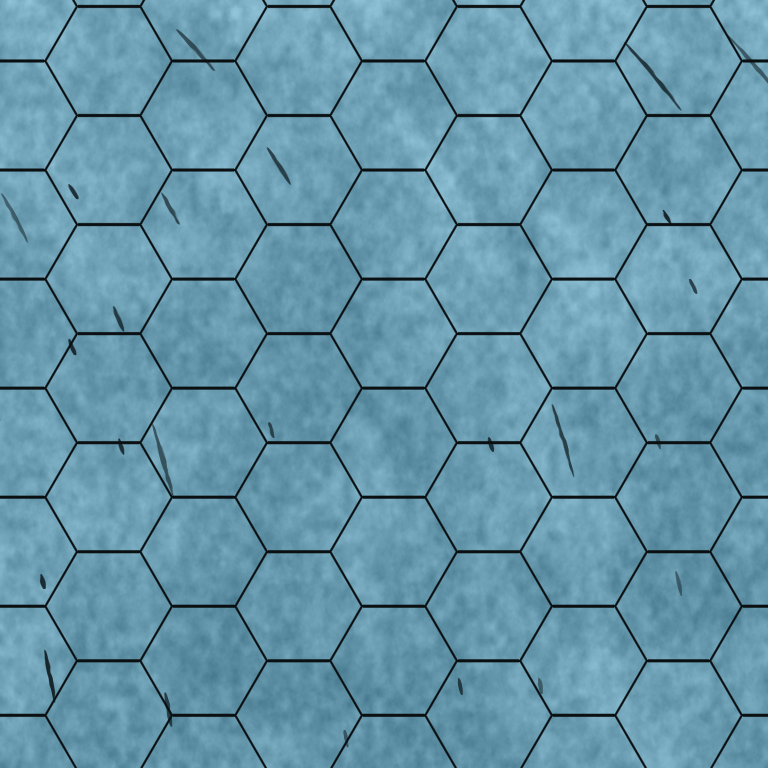
A Shadertoy shader for this pattern:

```glsl
float hash(vec2 p) {
    vec3 q = fract(p.xyx * vec3(0.1031, 0.1030, 0.0973));
    q += dot(q, q.yzx + 33.33);
    return fract((q.x + q.y) * q.z);
}

float noise(vec2 p) {
    vec2 i = floor(p), f = fract(p);
    f = f * f * (3.0 - 2.0 * f);
    return mix(mix(hash(i), hash(i + vec2(1, 0)), f.x),
               mix(hash(i + vec2(0, 1)), hash(i + vec2(1, 1)), f.x), f.y);
}

float fbm(vec2 p) {
    float sum = 0.0, gain = 0.5;
    for (int i = 0; i < 4; i++) {
        sum += gain * noise(p);
        p = mat2(1.6, 1.2, -1.2, 1.6) * p + 7.3;
        gain *= 0.5;
    }
    return sum / 0.9375;
}

// Coverage of the joints between flat-topped hexagons
float hexJoints(vec2 uv, float aa) {
    const vec2 pitch = vec2(0.1428, 0.142);
    const vec2 period = vec2(1.73205, 1.0);
    vec2 p = (uv - vec2(0.1415, 0.9206)) / pitch;
    vec2 a = mod(p + 0.5 * period, period) - 0.5 * period;
    vec2 b = mod(p, period) - 0.5 * period;
    vec2 cell = abs(dot(a, a) < dot(b, b) ? a : b);
    float slanted = dot(cell, vec2(0.866025, 0.5));
    float edge = (0.5 - max(cell.y, slanted)) * pitch.y;
    float halfWidth = cell.y > slanted ? 0.0020 : 0.0014;
    return 1.0 - smoothstep(halfWidth - aa, halfWidth + aa, edge);
}

// Broken scratches along curved lanes; lane.x runs across them, lane.y down
float scratches(vec2 lane, float slope, float aa) {
    float cover = 0.0;
    float ragged = noise(lane * vec2(260.0, 120.0));
    for (int i = 0; i < 11; i++) {
        for (int j = 0; j < 6; j++) {
            vec2 id = vec2(i, j) + 3.0;
            if (hash(id + 41.0) > 0.55) continue;
            float size = hash(id + 17.0);
            float halfLength = 0.010 + 0.075 * size * size * size;
            float across = -0.06 + 0.125 * (float(i) + 0.6 * hash(vec2(i, 91)))
                         + 0.03 * (hash(id + 63.0) - 0.5);
            float along = (float(j) + 0.2 + 0.6 * hash(id + 29.0)) / 6.0;
            float t = (lane.y - along) / halfLength;
            float taper = sqrt(max(0.0, 1.0 - t * t));
            float dist = abs(lane.x - across) / sqrt(1.0 + slope * slope);
            float halfWidth = taper * (0.0015 + 0.0022 * ragged);
            float mark = 1.0 - smoothstep(halfWidth - aa, halfWidth + aa, dist);
            cover = max(cover, mark * smoothstep(0.0, 0.4, taper) * mix(0.5, 1.0, hash(id + 75.0)));
        }
    }
    return cover;
}

void mainImage(out vec4 fragColor, in vec2 fragCoord) {
    vec2 uv = fragCoord / iResolution.y;
    float aa = 0.8 / iResolution.y;

    // Lanes lean strongly at the top and straighten downwards
    float depth = 1.0 - uv.y;
    float bend = exp(-2.95 * depth);
    vec2 lane = vec2(uv.x - 0.12 * depth + 0.322 * bend, depth);
    float slope = 0.12 + 0.95 * bend;

    // Mottled blue glaze with pale smears along the lanes
    float grain = fbm(uv * vec2(75.0, 60.0)) - 0.5;
    float cloud = fbm(uv * 9.0 + 4.0) - 0.5;
    float smear = smoothstep(0.60, 0.95, noise(lane * vec2(17.0, 5.0)));
    float tone = 0.20 * grain + 0.13 * cloud + 0.05 * smear + 0.05 * (uv.y - 0.5);
    vec3 color = vec3(0.412, 0.612, 0.692) + tone;

    color = mix(color, vec3(0.06, 0.11, 0.13), 0.95 * scratches(lane, slope, aa));
    color = mix(color, vec3(0.04, 0.06, 0.07), hexJoints(uv, aa));
    fragColor = vec4(color, 1.0);
}
```
